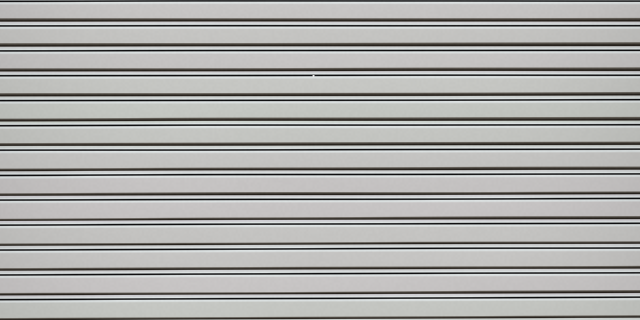
This texture is drawn by a Shadertoy shader. Its source:

```glsl
// Rolling shutter of pale horizontal metal slats, seen almost square on.
// A vertical profile repeats per slat: face, brown shadow, pale lip, black gap.
// A slight fan-shaped tilt, slow noise and per-slat tints vary the repeats.

#define SLATS 12.86          // repeats down the canvas
#define FIRST_GAP 0.043      // distance of the top gap, in slats
#define TILT 0.008           // how much the slats rise to the right
#define GAP_HALF 0.031       // half width of the black gap, in slats
#define LIP_TOP -0.170       // lower edge of the shadow, in slats
#define SHADOW_TALL 0.142    // shadow height at the top of the canvas
#define SHADOW_THIN 0.088    // shadow height at the bottom
#define TINT 0.012           // colour change between slats

const vec3 FACE = vec3(0.77, 0.77, 0.76);
const vec3 SHEEN = vec3(0.86, 0.88, 0.88);
const vec3 LIP = vec3(0.80, 0.81, 0.81);
const vec3 SHADOW_LIGHT = vec3(0.36, 0.34, 0.31);
const vec3 SHADOW_DARK = vec3(0.15, 0.13, 0.11);
const vec3 GAP = vec3(0.06, 0.06, 0.065);

float hash(vec2 p) {
    vec3 q = fract(vec3(p.xyx) * 0.1031);
    q += dot(q, q.yzx + 33.33);
    return fract((q.x + q.y) * q.z);
}

float noise(vec2 p) {
    vec2 i = floor(p), f = fract(p);
    f = f * f * (3.0 - 2.0 * f);
    return mix(mix(hash(i), hash(i + vec2(1, 0)), f.x),
               mix(hash(i + vec2(0, 1)), hash(i + vec2(1, 1)), f.x), f.y);
}

// Antialiased step at edge e for a pixel of width w
float edge(float e, float x, float w) {
    return clamp((x - e) / w + 0.5, 0.0, 1.0);
}

float band(float a, float b, float x, float w) {
    return edge(a, x, w) - edge(b, x, w);
}

void mainImage(out vec4 fragColor, in vec2 fragCoord) {
    vec2 uv = fragCoord / iResolution.xy;
    float down = 1.0 - uv.y;
    float pixel = SLATS / iResolution.y * 1.2;

    // Slat coordinate: t is 0 at each gap and grows downwards
    float v = SLATS * down * (1.0 + TILT * uv.x) - FIRST_GAP;
    float slat = floor(v);
    float cell = floor(v + 0.5);
    v += 0.02 * (noise(vec2(uv.x * 3.0, cell * 7.0)) - 0.5);
    float t = fract(v + 0.5) - 0.5;
    float along = fract(v);

    // Face: faint shading, tint and a bright upper edge
    vec3 color = FACE + 0.012 * (0.45 - along);
    float hue = hash(vec2(slat + 5.0, 3.0)) - 0.5;
    color += TINT * hue * vec3(1.0, -1.0, 0.8);
    color += 0.012 * (noise(vec2(uv.x * 4.0, slat * 5.0)) - 0.5);
    float sheen = edge(0.0, t, pixel) * (1.0 - smoothstep(0.08, 0.16, t));
    color = mix(color, SHEEN, sheen);

    // Pale lip between shadow and gap
    vec3 lip = LIP + 2.0 * TINT * hue * vec3(0.6, -0.8, 1.0);
    lip = mix(lip, SHEEN, smoothstep(-0.13, -0.06, t));
    color = mix(color, lip, band(LIP_TOP, 0.0, t, pixel));

    // Brown shadow, thinner lower down and uneven along its length
    float height = mix(SHADOW_TALL, SHADOW_THIN, down);
    height += 0.03 * (noise(vec2(uv.x * 2.5, cell * 3.0)) - 0.5);
    height += 0.02 * (uv.x - 0.5);
    float depth = (t - LIP_TOP + height) / height;
    vec3 shadow = mix(SHADOW_LIGHT, SHADOW_DARK, smoothstep(0.1, 0.8, depth));
    color = mix(color, shadow, band(LIP_TOP - height, LIP_TOP, t, pixel));

    // Black gap
    color = mix(color, GAP, band(-GAP_HALF, GAP_HALF, t, pixel));

    // Fine grain and slightly darker sides
    color += 0.012 * (noise(uv * vec2(300.0, 150.0)) - 0.5);
    color *= 1.0 - 0.05 * pow(abs(2.0 * uv.x - 1.0), 4.0);

    // A few tiny pale chips
    vec2 grid = uv * vec2(48.0, 24.0);
    vec2 chip = floor(grid);
    vec2 spot = 0.3 + 0.4 * vec2(hash(chip + 11.0), hash(chip + 29.0));
    float chipDist = length(fract(grid) - spot);
    float isChip = step(0.997, hash(chip + 47.0));
    color = mix(color, vec3(0.92), isChip * (1.0 - smoothstep(0.04, 0.12, chipDist)));

    fragColor = vec4(color, 1.0);
}
```
